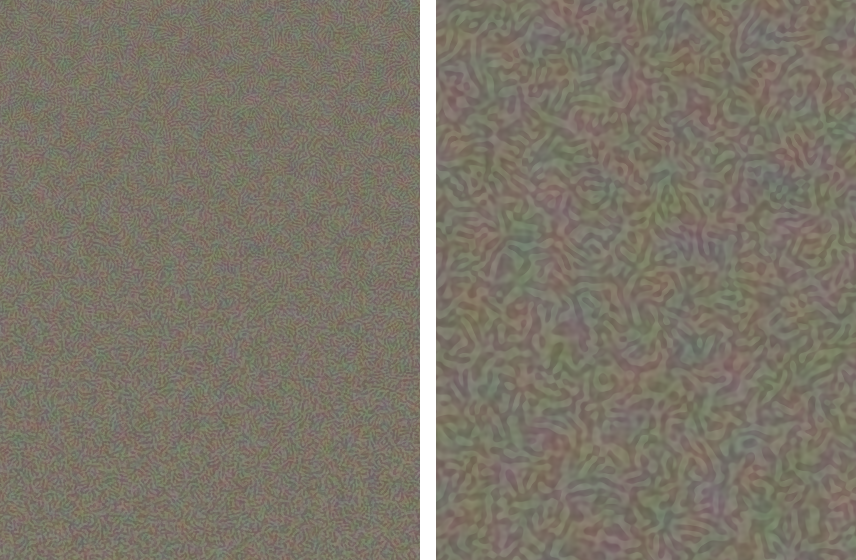
Left, the full canvas; right, a detail of the centre.
A Shadertoy shader for this texture:

```glsl
// Fine mottled skin of short olive worms on a mauve-brown ground, tinted in soft patches.
// Small oriented wave kernels are summed into a broken maze of ridges; gradient
// noise bends their direction, varies their size and strength, and tints them.

#define GRID 68.0          // kernel cells across the width
#define WAVES_BOTTOM 74.0  // ridges across the width, lower edge
#define WAVES_TOP 116.0    // ridges across the width, upper edge
#define SPREAD 3.0         // random turn of each kernel, radians
#define FLOW_SCALE 9.0     // size of the regions of one direction
#define TINT_SCALE 36.0    // size of the colour patches
#define TINT_GAIN 0.052    // strength of the colour patches
#define SHADE_GAIN 0.022   // strength of the light and dark patches
#define SOFTNESS 0.50      // edge width of the ridges
#define CONTRAST 1.50      // ridge against ground
#define GRAIN 0.055

const float TAU = 6.2831853;

// Integer hash giving two values in 0..1
vec2 hash2(vec2 cell, int seed) {
    uvec2 v = uvec2(ivec2(cell) + ivec2(seed * 131 + 1000, seed * 57 + 1000));
    v = v * 1664525u + 1013904u;
    v.x += v.y * 1664525u;
    v.y += v.x * 1664525u;
    v ^= v >> 16u;
    v.x += v.y * 1664525u;
    v.y += v.x * 1664525u;
    v ^= v >> 16u;
    return vec2(v & 65535u) / 65535.0;
}

float cornerSlope(vec2 cell, vec2 offset, int seed) {
    float angle = TAU * hash2(cell, seed).x;
    return dot(vec2(cos(angle), sin(angle)), offset);
}

// Gradient noise, about -0.7..0.7
float gradientNoise(vec2 p, int seed) {
    vec2 i = floor(p), f = p - i;
    vec2 u = f * f * f * (f * (f * 6.0 - 15.0) + 10.0);
    vec2 e = vec2(1.0, 0.0);
    float low  = mix(cornerSlope(i, f, seed), cornerSlope(i + e, f - e, seed), u.x);
    float high = mix(cornerSlope(i + e.yx, f - e.yx, seed),
                     cornerSlope(i + 1.0, f - 1.0, seed), u.x);
    return mix(low, high, u.y);
}

// Two octaves, turned against each other to hide the lattice
float patchNoise(vec2 p, int seed) {
    vec2 turned = mat2(0.8, 0.6, -0.6, 0.8) * p;
    return gradientNoise(p, seed) + 0.4 * gradientNoise(turned * 0.5 + 40.0, seed + 1);
}

// Sum of oriented wave kernels scattered over a grid
float wormField(vec2 p, float height) {
    vec2 g = p * GRID, cell = floor(g);
    float sum = 0.0;
    for (int y = -1; y <= 1; y++)
    for (int x = -1; x <= 1; x++)
    for (int k = 0; k < 2; k++) {
        vec2 c = cell + vec2(x, y);
        vec2 centre = c + hash2(c, 3 + k);
        vec2 d = g - centre;
        float w = max(1.0 - dot(d, d), 0.0);
        vec2 r = hash2(c, 7 + k);
        vec2 q = centre / GRID;
        float flow = 1.3 + 4.0 * gradientNoise(q * FLOW_SCALE, 11);
        float angle = flow + SPREAD * (r.x - 0.5);
        float waves = mix(WAVES_BOTTOM, WAVES_TOP, q.y / height);
        waves *= 0.60 + 0.85 * hash2(c, 15 + k).x;
        float phase = dot(d, vec2(cos(angle), sin(angle))) * waves / GRID + r.y;
        sum += w * w * w * cos(TAU * phase);
    }
    return sum;
}

void mainImage(out vec4 fragColor, in vec2 fragCoord) {
    vec2 p = fragCoord / iResolution.x;
    float height = iResolution.y / iResolution.x;

    // Olive ridges on mauve-brown ground
    float worms = smoothstep(-SOFTNESS, SOFTNESS, wormField(p, height));
    vec3 meanTone = vec3(0.480, 0.454, 0.404);
    vec3 ridgeStep = vec3(0.017, 0.025, 0.018);
    vec3 color = meanTone + CONTRAST * ridgeStep * (2.0 * worms - 1.0);

    // Patches that lean to rose or green, and to ochre or slate
    vec3 roseAxis = vec3(1.0, -0.75, 0.25);
    vec3 ochreAxis = vec3(0.35, 0.15, -1.1);
    color += TINT_GAIN * roseAxis * patchNoise(p * TINT_SCALE, 21);
    color += TINT_GAIN * ochreAxis * patchNoise(p * TINT_SCALE + 0.5, 24);

    // Light and dark patches, then fine grain
    color += SHADE_GAIN * patchNoise(p * TINT_SCALE * 0.7, 27);
    color += GRAIN * gradientNoise(p * 170.0, 31);
    fragColor = vec4(color, 1.0);
}
```
